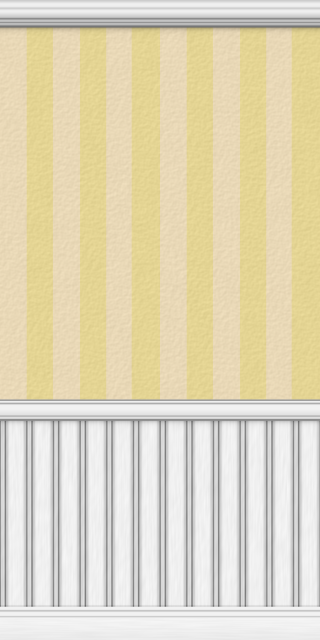
Reproduce this pattern procedurally as a WebGL 2 fragment shader.

```glsl
#version 300 es
precision highp float;
// Striped, embossed wallpaper above white beadboard wainscoting with moldings.

uniform vec2 u_resolution;
out vec4 fragColor;

float pixel; // size of one pixel in wall units (the wall is 384 x 768)

vec2 gradientAt(vec2 cell) {
    vec3 h = fract(vec3(cell.xyx) * vec3(0.1031, 0.103, 0.0973));
    h += dot(h, h.yzx + 33.33);
    float angle = 6.2832 * fract((h.x + h.y) * h.z);
    return vec2(cos(angle), sin(angle));
}

float gradientNoise(vec2 p) {
    vec2 i = floor(p), f = p - i;
    vec2 u = f * f * f * (f * (f * 6.0 - 15.0) + 10.0);
    vec2 e = vec2(0.0, 1.0);
    float low = mix(dot(gradientAt(i), f), dot(gradientAt(i + e.yx), f - e.yx), u.x);
    float high = mix(dot(gradientAt(i + e), f - e), dot(gradientAt(i + 1.0), f - 1.0), u.x);
    return mix(low, high, u.y);
}

// Antialiased step at an edge
float edge(float at, float x) {
    return smoothstep(-0.6, 0.6, (x - at) / pixel);
}

float band(float from, float to, float x) {
    return edge(from, x) - edge(to, x);
}

// Soft line of a given half width
float line(float center, float width, float x) {
    float d = (x - center) / max(width, 0.6 * pixel);
    return exp(-d * d);
}

float plasterHeight(vec2 p) {
    vec2 q = vec2(p.x + 0.5 * p.y, p.y - 0.35 * p.x);
    return gradientNoise(q / vec2(6.5, 5.0)) + 0.5 * gradientNoise(q / 3.1 + 17.0);
}

vec3 wallpaper(vec2 p) {
    // Stripes repeat in groups of three pairs, the last one slightly wider
    float x = mod(p.x, 192.0);
    float yellow = band(32.0, 63.5, x) + band(96.0, 127.5, x) + band(158.0, 192.6, x);
    vec3 color = mix(vec3(0.912, 0.847, 0.715), vec3(0.894, 0.832, 0.577), yellow);
    // Plaster relief lit from the upper left
    float relief = plasterHeight(p + 0.8) - plasterHeight(p - 0.8);
    color += 0.034 * clamp(relief, -1.2, 1.2);
    color += 0.01 * gradientNoise(p / 24.0);
    return color * (1.0 - 0.3 * exp(-max(p.y - 33.0, 0.0) / 2.5));
}

float crown(float y) {
    float tone = mix(0.80, 0.94, smoothstep(0.0, 5.0, y));
    tone -= 0.13 * line(10.0, 1.6, y);
    tone -= 0.16 * smoothstep(13.0, 22.0, y);
    tone -= 0.25 * line(22.5, 1.2, y);
    tone -= 0.20 * line(27.0, 1.0, y);
    tone -= 0.32 * smoothstep(28.5, 32.0, y);
    return tone;
}

float chairRail(float y) {
    float tone = 0.95 - 0.50 * line(480.0, 0.9, y);
    tone -= 0.27 * line(484.2, 1.2, y);
    tone -= 0.06 * smoothstep(490.0, 498.0, y);
    tone -= 0.20 * line(499.3, 1.0, y);
    tone -= 0.42 * line(504.0, 1.3, y);
    return tone;
}

float beadboard(vec2 p) {
    // One board and its bead, repeated across the wall
    float x = mod(p.x + 8.0, 32.0) - 8.0;
    float board = floor((p.x + 8.0) / 32.0);
    float grain = gradientNoise(vec2(p.x / 2.2 + board * 31.0, p.y / 38.0))
                + 0.6 * gradientNoise(vec2(p.x / 5.0 + 0.06 * p.y, p.y / 17.0 + board * 9.0));
    float tone = 0.942 + 0.030 * grain;
    tone -= 0.40 * line(0.2, 1.1, x);
    tone -= 0.13 * line(-2.2, 1.7, x);
    tone -= 0.10 * line(3.2, 1.6, x);
    tone -= 0.43 * line(6.4, 1.1, x);
    tone -= 0.13 * line(8.8, 1.6, x);
    tone *= 1.0 - 0.22 * exp(-max(p.y - 505.0, 0.0) / 2.5);
    return tone - 0.12 * line(727.5, 1.2, p.y);
}

float baseboard(vec2 p) {
    float grain = gradientNoise(vec2(p.x / 42.0, p.y / 2.4));
    float tone = 0.95 - 0.20 * line(733.0, 1.1, p.y);
    tone -= 0.15 * line(740.0, 1.0, p.y);
    tone += 0.025 * grain * smoothstep(740.0, 744.0, p.y);
    return tone - 0.03 * smoothstep(745.0, 768.0, p.y);
}

void main() {
    vec2 uv = gl_FragCoord.xy / u_resolution;
    vec2 p = vec2(uv.x, 1.0 - uv.y) * vec2(384.0, 768.0); // y runs downward
    pixel = 384.0 / u_resolution.x;

    // Stack the parts from ceiling to floor
    vec3 color = mix(vec3(crown(p.y)), wallpaper(p), edge(33.0, p.y));
    color = mix(color, vec3(chairRail(p.y)), edge(479.3, p.y));
    color = mix(color, vec3(beadboard(p)), edge(505.0, p.y));
    color = mix(color, vec3(baseboard(p)), edge(728.0, p.y));
    fragColor = vec4(clamp(color, 0.0, 1.0), 1.0);
}
```
